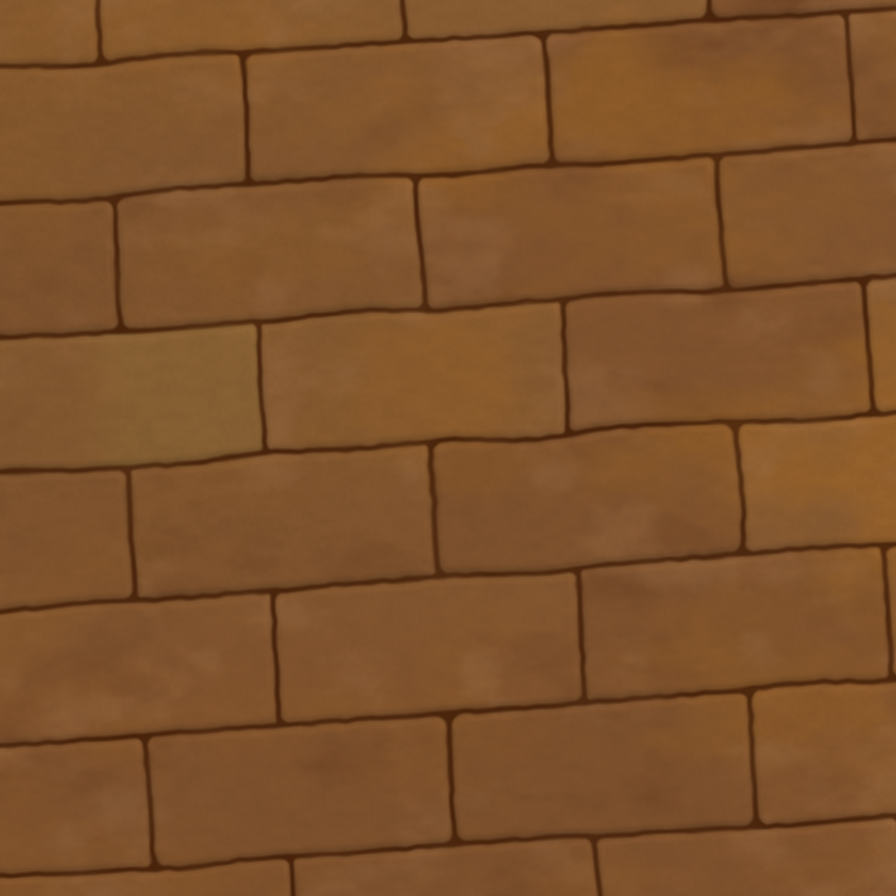
Give the GLSL for this texture, as a WebGL 1 fragment shader.

```glsl
precision highp float;

uniform vec2 u_resolution;

const vec2 BRICK_SIZE = vec2(0.340, 0.1504);
const vec2 PALE_BRICK = vec2(-1.0, 2.0);
const vec3 CLAY   = vec3(0.485, 0.312, 0.172);
const vec3 UMBER  = vec3(0.435, 0.270, 0.148);
const vec3 GOLDEN = vec3(0.540, 0.348, 0.150);
const vec3 TAN    = vec3(0.545, 0.375, 0.230);
const vec3 OLIVE  = vec3(0.490, 0.350, 0.185);
const vec3 JOINT  = vec3(0.275, 0.130, 0.035);

float hash(vec2 p) {
  p = fract(p * vec2(0.1031, 0.1137));
  p += dot(p, p.yx + 33.33);
  return fract((p.x + p.y) * p.x * 17.3);
}

float noise(vec2 p) {
  vec2 i = floor(p);
  vec2 f = fract(p);
  f = f * f * (3.0 - 2.0 * f);
  float low = mix(hash(i), hash(i + vec2(1.0, 0.0)), f.x);
  float high = mix(hash(i + vec2(0.0, 1.0)), hash(i + 1.0), f.x);
  return mix(low, high, f.y);
}

float fbm(vec2 p) {
  float sum = 0.0;
  float weight = 0.5;
  for (int i = 0; i < 4; i++) {
    sum += weight * noise(p);
    p = p * 2.03 + 17.0;
    weight *= 0.5;
  }
  return sum / 0.9375;
}

// Slightly uneven hand-laid joints
vec2 wobble(vec2 p) {
  vec2 broad = vec2(noise(p * 9.0 + 40.0), noise(p * 10.0 + 80.0)) - 0.5;
  vec2 fine = vec2(noise(p * 75.0 + 11.0), noise(p * 75.0 + 63.0)) - 0.5;
  return p + broad * 0.008 + fine * 0.0022;
}

// Tilted running bond; rows count downwards
vec2 wallCoord(vec2 p) {
  float down = 1.0 - p.y;
  float row = (down + 0.071 * p.x - 0.078) / BRICK_SIZE.y;
  float along = (p.x - 0.062 * down) / BRICK_SIZE.x;
  float offset = mix(0.779, 0.327, mod(floor(row), 2.0));
  return vec2(along - offset, row);
}

float roundedBox(vec2 p, vec2 halfSize, float radius) {
  vec2 q = abs(p) - halfSize + radius;
  return length(max(q, 0.0)) + min(max(q.x, q.y), 0.0) - radius;
}

// Clay tones, warmer towards the upper right
vec3 brickColor(vec2 p, vec2 id, vec2 local) {
  float tone = hash(id + 31.0);
  float mottle = fbm(p * vec2(9.0, 15.0) + tone * 20.0);
  float warmth = smoothstep(0.45, 1.5, p.x + 0.75 * p.y);
  vec3 color = mix(UMBER, CLAY, smoothstep(0.15, 0.55, mottle + 0.15 * tone));
  color = mix(color, OLIVE, 0.45 * smoothstep(0.15, 0.55, p.y) * tone);
  float gold = smoothstep(0.35, 0.75, fbm(p * vec2(6.0, 10.0) + 53.0));
  color = mix(color, GOLDEN, gold * (0.25 + 0.65 * warmth));
  float worn = smoothstep(0.5, 0.8, fbm(p * vec2(13.0, 19.0) + 97.0));
  color = mix(color, TAN, 0.5 * worn);
  float isPale = step(length(id - PALE_BRICK), 0.5);
  color = mix(color, OLIVE * 1.03, 0.8 * isPale * smoothstep(-0.05, 0.02, local.x));
  return color * (0.97 + 0.06 * tone + 0.05 * warmth);
}

// Soft light on upper and right rims, shade on lower rims
float rimLight(vec2 local, float edge) {
  float rim = smoothstep(-0.013, -0.005, edge);
  vec2 side = local / (0.5 * BRICK_SIZE);
  float facing = smoothstep(0.6, 1.0, -side.y) + 0.7 * smoothstep(0.9, 1.0, side.x);
  float shade = smoothstep(0.7, 1.0, side.y);
  return 1.0 + rim * (0.07 * facing - 0.07 * shade);
}

float grain(vec2 p) {
  float fine = noise(p * 260.0) - 0.5;
  float streak = noise(p * vec2(55.0, 110.0) + 7.0) - 0.5;
  return 1.0 + 0.025 * fine + 0.035 * streak;
}

void main() {
  vec2 p = gl_FragCoord.xy / u_resolution.y;
  float pixel = 1.0 / u_resolution.y;

  // Brick cell and distance to its edge
  vec2 wall = wallCoord(wobble(p));
  vec2 id = floor(wall);
  vec2 local = (fract(wall) - 0.5) * BRICK_SIZE;
  float radius = mix(0.004, 0.014, hash(id + 71.0));
  float edge = roundedBox(local, 0.5 * BRICK_SIZE - 0.0016, radius);

  // Surface
  vec3 color = brickColor(p, id, local) * rimLight(local, edge) * grain(p);

  // Joint with varying depth and a faint shadow beside it
  float soft = max(0.0024, pixel);
  float depth = mix(0.72, 1.0, noise(p * 22.0 + 5.0));
  float joint = smoothstep(-soft, soft, edge + 0.0011);
  color *= 1.0 - 0.10 * smoothstep(-0.008, 0.0, edge);
  color = mix(color, JOINT, joint * depth);

  gl_FragColor = vec4(color, 1.0);
}
```
